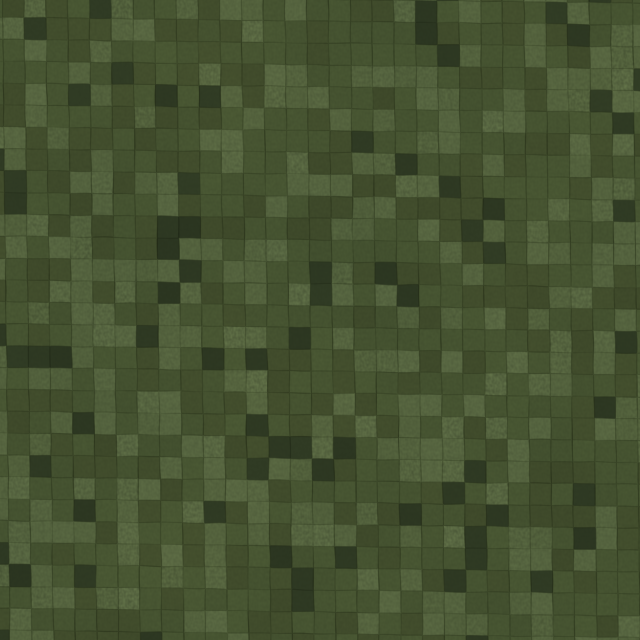
Write a Shadertoy shader that draws this pattern.

```glsl
// Green camouflage mosaic: a slightly skewed grid of small square tiles with worn seams and grain.

const vec2 TILES = vec2(29.45, 29.25);   // tiles across and down
const vec2 GRID_PHASE = vec2(0.54);
const float SKEW = 0.012;

const vec3 DARK  = vec3(0.180, 0.222, 0.135);
const vec3 SHADE = vec3(0.252, 0.296, 0.170);
const vec3 MID   = vec3(0.272, 0.325, 0.190);
const vec3 LIGHT = vec3(0.335, 0.392, 0.248);

// Integer hash: three values in 0..1 for each lattice cell.
vec3 hash3(vec2 cell, uint seed) {
    uvec3 v = uvec3(ivec3(ivec2(cell), 0)) + uvec3(0u, 0u, seed);
    v = v * 1664525u + 1013904223u;
    v.x += v.y * v.z; v.y += v.z * v.x; v.z += v.x * v.y;
    v ^= v >> 16u;
    v.x += v.y * v.z; v.y += v.z * v.x; v.z += v.x * v.y;
    return vec3(v >> 8u) / 16777216.0;
}

float cornerGradient(vec2 cell, vec2 offset, uint seed) {
    float angle = 6.2832 * hash3(cell, seed).x;
    return dot(vec2(cos(angle), sin(angle)), offset);
}

// Gradient noise, roughly -0.7..0.7.
float gradientNoise(vec2 p, uint seed) {
    vec2 i = floor(p), f = p - i;
    vec2 u = f * f * f * (f * (f * 6.0 - 15.0) + 10.0);
    vec2 e = vec2(1.0, 0.0);
    float low  = mix(cornerGradient(i, f, seed), cornerGradient(i + e, f - e, seed), u.x);
    float high = mix(cornerGradient(i + e.yx, f - e.yx, seed),
                     cornerGradient(i + 1.0, f - 1.0, seed), u.x);
    return mix(low, high, u.y);
}

// Tile colour in rgb, grain strength in a.
vec4 tileColor(vec2 cell) {
    vec3 h = hash3(cell, 11u);
    float cluster = 0.10 * gradientNoise(cell * 0.19 + 0.37, 5u);
    float tone = 0.94 + 0.12 * h.y;
    if (h.x < 0.09) return vec4(DARK * tone, 0.35);
    if (h.x < 0.38 + cluster)
        return vec4(mix(MID, LIGHT, 0.65 + 0.45 * h.y), 0.8 + 1.0 * h.z * h.z);
    if (h.x < 0.76) return vec4(MID * mix(1.0, tone, 0.6), 0.55);
    return vec4(SHADE * mix(1.0, tone, 0.6), 0.5);
}

// Blends neighbouring tiles across a narrow soft border.
vec4 softTiles(vec2 p, vec2 softness) {
    vec2 i = floor(p - 0.5);
    vec2 w = smoothstep(0.5 - softness, 0.5 + softness, p - 0.5 - i);
    vec4 low  = mix(tileColor(i), tileColor(i + vec2(1.0, 0.0)), w.x);
    vec4 high = mix(tileColor(i + vec2(0.0, 1.0)), tileColor(i + 1.0), w.x);
    return mix(low, high, w.y);
}

// Coverage of vertical (x) and horizontal (y) seams.
vec2 seams(vec2 p, vec2 halfWidth, vec2 blur) {
    vec2 toEdge = 0.5 - abs(fract(p) - 0.5);
    return 1.0 - smoothstep(max(halfWidth - blur, 0.0), halfWidth + blur, toEdge);
}

// Fine mottling made of two octaves.
float grain(vec2 p) {
    return 0.6 * gradientNoise(p * vec2(9.0, 7.0), 21u)
         + 0.5 * gradientNoise(p * vec2(4.1, 5.3), 22u);
}

void mainImage(out vec4 fragColor, in vec2 fragCoord) {
    vec2 uv = fragCoord / iResolution.xy;

    // Skewed grid with slightly uneven seams
    vec2 p = (uv + SKEW * uv.yx) * TILES + GRID_PHASE;
    vec2 wobble = vec2(gradientNoise(p * 0.8, 31u), gradientNoise(p * 0.8, 32u));
    vec2 q = p + 0.05 * wobble;
    vec2 pixel = fwidth(p);

    // Tiles and their woven grain
    vec4 tile = softTiles(q, max(vec2(0.045), 0.7 * pixel));
    vec3 color = tile.rgb * (1.0 + 0.13 * tile.a * grain(p));

    // Worn seams, stronger along the columns
    vec2 wear = vec2(gradientNoise(p * vec2(1.0, 0.45), 41u),
                     gradientNoise(p * vec2(0.45, 1.0), 42u));
    vec2 strength = vec2(0.23, 0.16) * clamp(0.9 + 1.1 * wear, 0.25, 1.5);
    vec2 seam = seams(q, vec2(0.028), max(vec2(0.03), 0.6 * pixel)) * strength;
    color *= 1.0 - max(seam.x, seam.y) * vec3(0.95, 0.9, 1.1);

    // Broad uneven fading
    float fade = gradientNoise(uv * 4.0, 51u);
    color *= 1.0 + 0.05 * fade * vec3(1.1, 0.9, 0.8);

    fragColor = vec4(color, 1.0);
}
```
